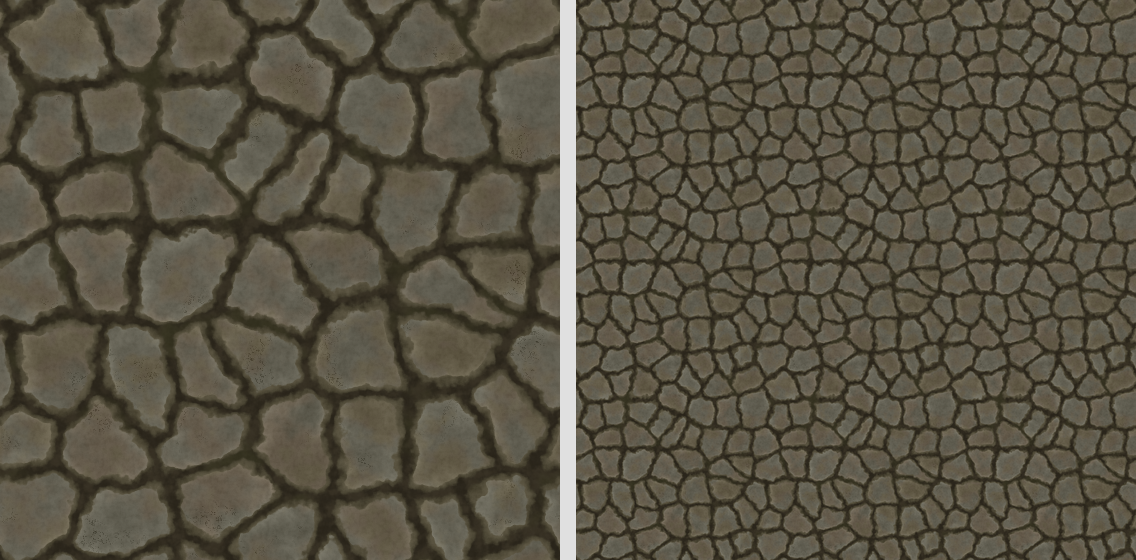
Left: one tile. Right: repeated 3 by 3.
Reproduce this texture procedurally as a Shadertoy shader.

```glsl
// Tiling crazy paving: worn grey-brown stones set in dark, mossy soil.
// Wrapped Voronoi cells give the stones; the rounded distance to their borders
// drives soil, shoulder, pale lip and face, all roughened by gradient noise.

const float CELLS = 7.0;

vec2 hash2(vec2 p) {
    vec3 q = fract(vec3(p.xyx) * vec3(0.1031, 0.1030, 0.0973));
    q += dot(q, q.yzx + 33.33);
    return fract((q.xx + q.yz) * q.zy);
}

float cornerSlope(vec2 corner, vec2 offset, float period) {
    float angle = 6.2832 * hash2(mod(corner, period) + period).x;
    return dot(vec2(cos(angle), sin(angle)), offset);
}

// Gradient noise that repeats after a whole number of lattice steps
float gradientNoise(vec2 p, float period) {
    vec2 i = floor(p), f = p - i;
    vec2 w = f * f * f * (f * (f * 6.0 - 15.0) + 10.0);
    vec2 e = vec2(1, 0);
    float low = mix(cornerSlope(i, f, period), cornerSlope(i + e, f - e, period), w.x);
    float high = mix(cornerSlope(i + e.yx, f - e.yx, period),
                     cornerSlope(i + 1.0, f - 1.0, period), w.x);
    return mix(low, high, w.y);
}

float fbm(vec2 uv, float period, vec2 seed) {
    float sum = 0.0, amplitude = 1.0;
    for (int i = 0; i < 4; i++) {
        sum += amplitude * gradientNoise(uv * period + seed, period);
        period *= 2.0;
        amplitude *= 0.55;
    }
    return sum;
}

vec2 site(vec2 cell) {
    return cell + 0.07 + 0.86 * hash2(mod(cell, CELLS) + 19.0);
}

// Rounded distance to the stone border (x) and the wrapped stone id (yz)
vec3 stoneField(vec2 p) {
    vec2 base = floor(p), nearCell = base, nearest = vec2(9);
    for (int y = -2; y <= 2; y++)
    for (int x = -2; x <= 2; x++) {
        vec2 cell = base + vec2(x, y);
        vec2 r = site(cell) - p;
        if (dot(r, r) < dot(nearest, nearest)) {
            nearest = r;
            nearCell = cell;
        }
    }
    float sum = 1e-9;
    for (int y = -2; y <= 2; y++)
    for (int x = -2; x <= 2; x++) {
        if (x == 0 && y == 0) continue;
        vec2 r = site(nearCell + vec2(x, y)) - p;
        float border = dot(0.5 * (nearest + r), normalize(r - nearest));
        sum += exp(-24.0 * border);
    }
    return vec3(-log(sum) / 24.0, mod(nearCell, CELLS));
}

void mainImage(out vec4 fragColor, in vec2 fragCoord) {
    vec2 uv = fragCoord / iResolution.xy;

    // Bent stone outlines
    vec2 bend = vec2(fbm(uv, 12.0, vec2(3, 8)), fbm(uv, 12.0, vec2(7, 1)));
    vec3 stone = stoneField(uv * CELLS + 0.13 * bend);
    vec2 tone = hash2(stone.yz + 51.0);
    vec2 seed = floor(64.0 * hash2(stone.yz + 83.0));

    // Crumbled edges, seeded separately for each stone
    float crumble = fbm(uv, 44.0, seed);
    float chips = fbm(uv, 28.0, seed + 11.0);
    float edge = stone.x + 0.035 * crumble - 0.012 * tone.x;
    float lip = stone.x + 0.055 * chips + 0.02 * crumble - 0.02 * tone.y;

    float cloud = fbm(uv, 9.0, seed + 5.0);
    float mottle = fbm(uv, 30.0, vec2(13, 4));
    float grain = fbm(uv, 110.0, vec2(2, 9));

    // Soil in the joints, with touches of moss
    vec3 soil = mix(vec3(0.165, 0.145, 0.105), vec3(0.215, 0.19, 0.14),
                    smoothstep(-0.4, 0.4, mottle));
    float moss = smoothstep(0.05, 0.5, fbm(uv, 6.0, vec2(1, 4)));
    soil = mix(soil, vec3(0.22, 0.215, 0.13), 0.6 * moss);

    // Olive shoulder sloping down to the joint
    vec3 shoulder = mix(vec3(0.26, 0.24, 0.175), vec3(0.35, 0.325, 0.25),
                        smoothstep(0.03, 0.12, edge));
    shoulder += 0.03 * crumble;

    // Face drifting between brown, cool grey and olive
    vec3 face = mix(vec3(0.40, 0.36, 0.30), vec3(0.37, 0.36, 0.31),
                    smoothstep(-0.35, 0.35, cloud + 0.4 * (tone.x - 0.5)));
    face = mix(face, vec3(0.35, 0.325, 0.24),
               0.65 * smoothstep(0.0, 0.6, mottle * 0.5 - cloud + 0.5 * (tone.y - 0.4)));
    face += 0.03 * (tone.x - 0.5) + 0.045 * mottle;

    // Pale worn lip, broken up along the rim
    float onFace = smoothstep(0.085, 0.115, lip);
    float worn = smoothstep(-0.35, 0.4, fbm(uv, 10.0, seed + 23.0));
    float rim = exp(-11.0 * max(lip - 0.1, 0.0));
    face += vec3(0.10, 0.10, 0.095) * rim * (0.2 + 0.8 * worn);

    // Hairline cracks and pits in a few patches
    float crack = 1.0 - smoothstep(0.0, 0.05, abs(chips + 0.3 * grain));
    float pitted = smoothstep(0.15, 0.5, fbm(uv, 8.0, seed + 37.0));
    face -= 0.09 * crack * pitted;
    face -= 0.05 * smoothstep(0.2, 0.6, grain) * (0.4 + pitted);

    vec3 color = mix(soil, shoulder, smoothstep(0.018, 0.062, edge));
    color = mix(color, face, onFace);
    color += 0.035 * grain * mix(0.4, 1.0, onFace);
    fragColor = vec4(color, 1.0);
}
```
